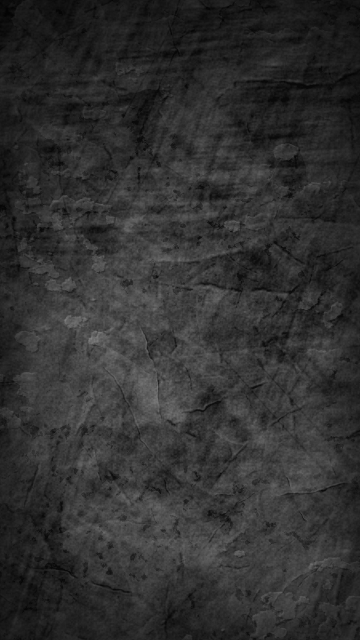
Write a Shadertoy shader that draws this texture.

```glsl
// Dark troweled plaster wall: cloudy grey coat, smeared seams, ridges, chips and a vignette.
#define SHADE_DARK 0.078
#define SHADE_GLOW 0.208
#define GLOW_CENTRE vec2(0.54, 0.42)
#define GLOW_FALLOFF vec2(2.6, 4.0)
#define CLOUD_CONTRAST 0.95
#define SMEAR_CONTRAST 0.36
#define SEAM_WIDTH 0.0017
#define SEAM_DEPTH 0.50
#define STREAK_CONTRAST 0.95
#define CHIP_CONTRAST 0.42
#define RELIEF 1.15
#define GRAIN 0.30

float hash(vec2 p) {
    return fract(sin(dot(p, vec2(127.1, 311.7))) * 43758.5453);
}

float noise(vec2 p) {
    vec2 i = floor(p), f = fract(p);
    f = f * f * (3.0 - 2.0 * f);
    return mix(mix(hash(i), hash(i + vec2(1, 0)), f.x),
               mix(hash(i + vec2(0, 1)), hash(i + vec2(1, 1)), f.x), f.y);
}

mat2 rotation(float a) {
    float c = cos(a), s = sin(a);
    return mat2(c, -s, s, c);
}

float fbm(vec2 p) {
    float sum = 0.0, weight = 0.52;
    for (int i = 0; i < 5; i++) {
        sum += weight * noise(p);
        p = rotation(0.6) * p * 2.03 + 17.3;
        weight *= 0.5;
    }
    return sum;
}

// Scattered trowel strokes: one crisp edge with a groove, smeared away on the other side
float trowelStrokes(vec2 p, float scale) {
    vec2 g = p * scale, cell = floor(g);
    float tone = 0.0;
    for (int y = -1; y <= 1; y++)
    for (int x = -1; x <= 1; x++) {
        vec2 id = cell + vec2(x, y), seed = id + scale * 7.0;
        vec2 centre = id + vec2(hash(seed), hash(seed + 31.7));
        float angle = 6.2832 * hash(seed + 5.3);
        float strength = 2.0 * hash(seed + 11.9) - 1.0;
        float width = SEAM_WIDTH * scale * mix(0.5, 1.4, hash(seed + 14.2));
        vec2 q = rotation(angle) * (g - centre);
        q.y += (hash(seed + 2.1) - 0.5) * q.x * q.x * 0.6;
        q.y += 0.05 * (noise(q * 6.0 + seed) - 0.5) + 0.02 * noise(q * 26.0 + seed);
        float reach = 0.35 + 0.55 * hash(seed + 3.7);
        float span = smoothstep(reach, reach * 0.6, abs(q.x)) * smoothstep(1.0, 0.6, length(q));
        float drag = 0.55 + 0.9 * noise(vec2(q.x * 2.5, q.y * 190.0 / scale) + seed);
        float smear = smoothstep(-width, width, q.y) * exp(-4.0 * max(q.y, 0.0)) * drag;
        float broken = smoothstep(0.30, 0.62, noise(vec2(q.x * 9.0, 3.0) + seed))
                     * smoothstep(0.25, 0.9, hash(seed + 8.8));
        float groove = exp(-pow(q.y / width, 2.0));
        float lip = exp(-pow(q.y / width - 2.2, 2.0));
        float soot = exp(-abs(q.y) * 14.0);
        tone += span * (SMEAR_CONTRAST * strength * smear
                      + SEAM_DEPTH * broken * (0.6 * lip - groove - 0.28 * soot));
    }
    return tone;
}

// Parallel ridges dragged along one direction, in patches
float streaks(vec2 p, float angle, float seed) {
    vec2 q = rotation(angle) * p;
    q.y += 0.014 * noise(q * 9.0 + seed);
    float patches = smoothstep(0.42, 0.72, noise(q * vec2(6.0, 11.0) + seed));
    float ridges = noise(q * vec2(10.0, 120.0) + seed) * 0.6
                 + noise(q * vec2(24.0, 250.0) + seed) * 0.4;
    return patches * (ridges - 0.54);
}

// Hairline scratches: narrow level sets of noise stretched along one direction
float scratches(vec2 p, float angle, float seed) {
    vec2 q = rotation(angle) * p;
    float level = noise(q * vec2(3.0, 28.0) + seed) - 0.5;
    float present = smoothstep(0.52, 0.75, noise(q * vec2(7.0, 26.0) + seed + 8.0));
    return present * exp(-pow(level / 0.05, 2.0));
}

// Small pale flakes with ragged outlines
float chips(vec2 p) {
    float region = smoothstep(0.55, 0.75, noise(p * 8.0 + 40.0));
    return region * smoothstep(0.59, 0.65, fbm(p * vec2(27.0, 34.0) + 3.0));
}

void mainImage(out vec4 fragColor, in vec2 fragCoord) {
    vec2 uv = fragCoord / iResolution.xy;
    vec2 p = fragCoord / iResolution.y;

    // Broad light with darker borders
    vec2 d = uv - GLOW_CENTRE;
    float light = SHADE_DARK + SHADE_GLOW * exp(-dot(GLOW_FALLOFF, d * d));
    vec2 border = smoothstep(vec2(-0.12, -0.10), vec2(0.18, 0.14), min(uv, 1.0 - uv));
    light *= mix(0.6, 1.0, border.x * border.y);

    // Cloudy coat with mottling
    vec2 warp = vec2(fbm(p * 5.0), fbm(p * 5.0 + 9.2));
    float tone = 1.04 + CLOUD_CONTRAST * (fbm(p * 6.0 + 2.2 * warp) - 0.5);
    tone += 0.60 * (fbm(p * 26.0 + 4.0 * warp) - 0.5);

    // Trowel marks, large to small
    tone += trowelStrokes(p, 4.0);
    tone += 0.85 * trowelStrokes(p + 3.1, 7.5);
    tone += 0.70 * trowelStrokes(p + 6.7, 15.0);
    tone += 0.50 * trowelStrokes(p + 9.4, 29.0);

    // Level ridges above, steep ones elsewhere, and crossing hairlines
    float upper = smoothstep(0.50, 0.75, uv.y);
    tone += STREAK_CONTRAST * mix(0.3, 1.0, upper) * streaks(p, 0.08, 3.0);
    tone += STREAK_CONTRAST * 0.6 * streaks(p, 1.25, 21.0);
    tone += STREAK_CONTRAST * 0.5 * streaks(p, -0.6, 47.0);
    tone += 0.16 * scratches(p, -0.5, 12.0) - 0.22 * scratches(p, 1.1, 33.0);
    tone += 0.16 * scratches(p, 0.1, 54.0) - 0.20 * scratches(p, 2.3, 71.0);

    // Chips with a lit face and a shadowed rim, then fine relief
    vec2 lightStep = vec2(-0.0020, 0.0024);
    float chip = chips(p);
    tone += CHIP_CONTRAST * (0.8 * chip + 0.7 * (chip - chips(p + lightStep)));
    tone += RELIEF * (fbm(p * 60.0) - fbm((p + lightStep) * 60.0));

    // Pits and grain
    float pits = smoothstep(0.66, 0.76, fbm(p * 80.0 + 5.0 * warp));
    tone -= 0.4 * pits * smoothstep(0.45, 0.7, noise(p * 9.0 + 5.0));
    tone += GRAIN * (noise(p * 400.0) - 0.5);

    float shade = light * max(tone, 0.22);
    fragColor = vec4(vec3(clamp(shade, 0.0, 1.0)), 1.0);
}
```
